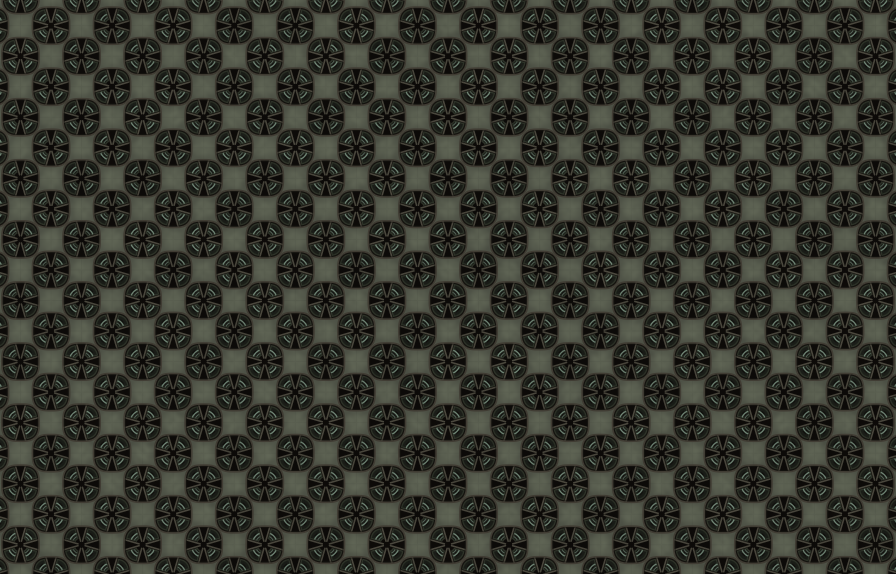
This pattern is drawn by a Shadertoy shader. Its source:

```glsl
// Checkerboard of dark cross medallions and grey-green four-pointed stars

// Antialias width in cell units
float pixelSize;

float fill(float dist) { return clamp(0.5 - dist / pixelSize, 0.0, 1.0); }

// Coverage-preserving line, also when thinner than a pixel
float stroke(float dist, float halfWidth) {
    return fill(dist - halfWidth) - fill(dist + halfWidth);
}

float segmentDistance(vec2 p, vec2 a, vec2 b) {
    vec2 ab = b - a;
    return length(p - a - ab * clamp(dot(p - a, ab) / dot(ab, ab), 0.0, 1.0));
}

vec2 hash2(vec2 p) {
    p = vec2(dot(p, vec2(127.1, 311.7)), dot(p, vec2(269.5, 183.3)));
    return 2.0 * fract(sin(p) * 4375.85) - 1.0;
}

float gradientNoise(vec2 p) {
    vec2 i = floor(p), f = fract(p);
    vec2 u = f * f * (3.0 - 2.0 * f);
    vec2 e = vec2(1.0, 0.0);
    return mix(mix(dot(hash2(i), f), dot(hash2(i + e), f - e), u.x),
               mix(dot(hash2(i + e.yx), f - e.yx), dot(hash2(i + 1.0), f - 1.0), u.x), u.y);
}

// Pale cloth: lighter middle, faint creases along the axes
vec3 starColor(vec2 fromCenter, float grain) {
    float shade = smoothstep(0.52, 0.12, length(fromCenter));
    shade -= 0.25 * stroke(min(abs(fromCenter.x), abs(fromCenter.y)), 0.015);
    return mix(vec3(0.30, 0.315, 0.27), vec3(0.36, 0.38, 0.32), shade + 0.25 * grain);
}

// p is folded into one eighth: p.x >= p.y >= 0
vec3 medallionColor(vec2 p, float rim) {
    vec3 black = vec3(0.048, 0.04, 0.032);
    vec3 color = black;
    float r = length(p);
    vec2 legStart = vec2(0.12, 0.03), legEnd = vec2(0.60, 0.17);

    // Diagonal lobe with a dark green frame
    float side = dot(p - legStart, vec2(-0.28, 0.96));
    float lobe = max(max(rim + 0.08, 0.065 - side), 0.24 - r);
    color = mix(color, vec3(0.10, 0.11, 0.09), fill(lobe));
    color = mix(color, black, 0.7 * fill(lobe + 0.10));
    color = mix(color, vec3(0.17, 0.19, 0.15), stroke(lobe, 0.022));

    // Pale arcs inside the lobe
    float offDiagonal = (p.x - p.y) * 0.7071;
    float arcs = stroke(r - 0.41, 0.022) * fill(offDiagonal - 0.14)
               + 0.7 * stroke(r - 0.31, 0.016) * fill(offDiagonal - 0.08);
    color = mix(color, vec3(0.42, 0.50, 0.44), arcs);

    // V-shaped ribs
    float rib = segmentDistance(p, legStart, legEnd);
    return mix(color, vec3(0.28, 0.27, 0.23), stroke(rib, 0.026));
}

void mainImage(out vec4 fragColor, in vec2 fragCoord) {
    float cell = 0.0532;
    pixelSize = 1.0 / (iResolution.y * cell);
    vec2 q = (fragCoord - 0.5 * iResolution.xy) * pixelSize - vec2(1.0, 0.558);

    // Nearest medallion on the diagonal lattice
    vec2 id = floor(vec2(q.x + q.y, q.x - q.y) * 0.5 + 0.5);
    vec2 p = abs(q - vec2(id.x + id.y, id.x - id.y));
    p = vec2(max(p.x, p.y), min(p.x, p.y));

    // Rounded-square rim; stars fill the space between rims
    float rim = pow(p.x * p.x * p.x + p.y * p.y * p.y, 1.0 / 3.0) - 0.61;
    float grain = gradientNoise(q * 5.0) + 0.5 * gradientNoise(q * 0.6);

    vec3 medallion = medallionColor(p, rim) * (1.0 + 0.05 * hash2(id).x);
    vec3 color = mix(starColor(p - vec2(1.0, 0.0), grain), medallion, fill(rim));

    // Brown star border with a dark inner shadow
    color = mix(color, vec3(0.09, 0.085, 0.065), 0.6 * stroke(rim + 0.04, 0.02));
    color = mix(color, vec3(0.25, 0.235, 0.20), stroke(rim, 0.026));

    fragColor = vec4(color * (1.0 + 0.04 * grain), 1.0);
}
```
